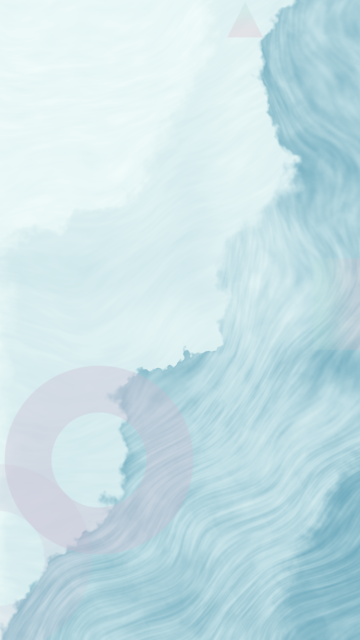
Reproduce this background procedurally as a Shadertoy shader.

```glsl
// Pale watercolour sea: a ragged teal shore rises from lower left to upper right.
// Soft tone fields set the light, noise stretched along two flows paints the
// strokes, and translucent rings, a triangle and a square lie on top.

#define PALE      vec3(0.945, 0.987, 0.982)
#define MIDTONE   vec3(0.745, 0.868, 0.895)
#define DEEP      vec3(0.460, 0.685, 0.755)
#define MAUVE     vec3(0.800, 0.745, 0.825)
#define MINT      vec3(0.720, 0.880, 0.850)
#define ROSE      vec3(0.860, 0.740, 0.790)
#define RAGGED    0.045
#define STROKES   0.30
#define RING_SIZE vec2(0.132, 0.262)

// Gradient noise, about -0.7 to 0.7
float cornerSlope(vec2 cell, vec2 offset) {
    float angle = 6.2832 * fract(sin(dot(cell, vec2(127.1, 311.7))) * 43758.5);
    return dot(vec2(cos(angle), sin(angle)), offset);
}

float noise(vec2 p) {
    vec2 i = floor(p), f = p - i;
    vec2 u = f * f * f * (f * (f * 6.0 - 15.0) + 10.0);
    vec2 e = vec2(1.0, 0.0);
    float low = mix(cornerSlope(i, f), cornerSlope(i + e, f - e), u.x);
    float high = mix(cornerSlope(i + e.yx, f - e.yx), cornerSlope(i + 1.0, f - 1.0), u.x);
    return mix(low, high, u.y);
}

float fbm(vec2 p) {
    float sum = 0.0, gain = 1.0;
    for (int k = 0; k < 4; k++) {
        sum += gain * noise(p);
        p = mat2(1.6, 1.2, -1.2, 1.6) * p + 3.7;
        gain *= 0.55;
    }
    return sum;
}

// Fine strokes that follow the lines of constant flow.x
float strokes(vec2 flow) {
    float sum = 0.0, gain = 0.6;
    for (int k = 0; k < 3; k++) {
        sum += gain * noise(flow * vec2(24.0, 6.0));
        flow = flow * 1.9 + 5.3;
        gain *= 0.8;
    }
    return sum;
}

float blob(vec2 p, vec2 centre, vec2 size) {
    vec2 q = (p - centre) / size;
    return exp(-dot(q, q));
}

// Horizontal place of the shore and of the white cloud at height y
float shoreX(float y) {
    return 0.33 * smoothstep(0.0, 0.45, y) + 0.29 * smoothstep(0.70, 0.85, y)
         + 0.20 * smoothstep(1.05, 1.28, y) - 0.10 * smoothstep(1.30, 1.58, y)
         + 0.11 * smoothstep(1.61, 1.80, y);
}

float cloudX(float y) {
    return 0.40 * smoothstep(1.06, 1.28, y) + 0.18 * smoothstep(1.25, 1.75, y);
}

float cover(float dist) {
    float pixel = 1.0 / iResolution.x;
    return smoothstep(pixel, -pixel, dist);
}

float ring(vec2 p, vec2 centre) {
    float r = length(p - centre);
    return cover(r - RING_SIZE.y) * (1.0 - cover(r - RING_SIZE.x));
}

float skyTone(vec2 p, vec2 q, float swirl) {
    float cloud = smoothstep(-0.05, 0.03, cloudX(q.y) - q.x);
    float tone = 0.21 - 0.14 * cloud;
    tone += 0.09 * blob(p, vec2(0.10, 1.03), vec2(0.35, 0.09));
    tone += 0.06 * blob(p, vec2(0.53, 1.05), vec2(0.07, 0.25));
    tone += 0.08 * blob(p, vec2(0.22, 0.45), vec2(0.25, 0.30));
    tone -= 0.09 * blob(p, vec2(0.68, 1.45), vec2(0.12, 0.35));
    tone -= 0.08 * blob(p, vec2(0.48, 0.87), vec2(0.15, 0.08));
    vec2 flow = vec2(p.y - 0.8 * (p.x - 0.12) * (p.x - 0.12) + 0.10 * swirl, p.x);
    return tone + 0.30 * STROKES * strokes(flow);
}

float seaTone(vec2 p, vec2 q, float inland, float swirl) {
    float tone = 0.56 + 0.20 * exp(-max(inland, 0.0) / 0.07) * (1.0 - blob(p, vec2(0.68, 0.98), vec2(0.2)));
    float trench = q.x - (0.76 + 0.10 * q.y + 0.75 * q.y * q.y);
    tone += 0.30 * smoothstep(-0.04, 0.04, trench);
    tone += 0.28 * blob(p, vec2(0.90, 0.78), vec2(0.13, 0.07));
    tone += 0.16 * blob(p, vec2(0.95, 1.32), vec2(0.15, 0.22));
    tone += 0.14 * blob(p, vec2(0.48, 0.12), vec2(0.13, 0.15));
    tone -= 0.24 * blob(p, vec2(0.73, 0.97), vec2(0.13, 0.24));
    tone -= 0.08 * blob(p, vec2(0.68, 0.48), vec2(0.20, 0.16));
    vec2 flow = vec2(p.x - 0.45 * p.y + 0.28 * sin(3.0 * p.y - 4.2) + 0.15 * swirl, p.y);
    return tone + STROKES * (strokes(flow) + 0.35 * fbm(q * 9.0));
}

void mainImage(out vec4 fragColor, in vec2 fragCoord) {
    vec2 p = fragCoord / iResolution.x;
    float swirl = noise(p * 3.5 + 1.7);
    vec2 q = p + RAGGED * vec2(fbm(p * 11.0), fbm(p * 11.0 + 19.0));

    // Sky and sea share one tone ramp
    float inland = q.x - shoreX(q.y);
    float softness = mix(0.012, 0.07, blob(p, vec2(0.74, 1.15), vec2(0.2, 0.12)));
    float tone = mix(skyTone(p, q, swirl), seaTone(p, q, inland, swirl),
                     smoothstep(-softness, softness, inland));
    vec3 color = mix(PALE, MIDTONE, clamp(tone * 2.0, 0.0, 1.0));
    color = mix(color, DEEP, clamp(tone * 2.0 - 1.0, 0.0, 1.0));

    // Translucent shapes
    color = mix(color, MAUVE, 0.38 * ring(p, vec2(0.275, 0.50)));
    color = mix(color, MAUVE, 0.20 * ring(p, vec2(-0.008, 0.227)));
    vec2 t = p - vec2(0.681, 1.773);
    float triangle = cover(max(abs(t.x) * 0.9 + t.y * 0.45, -t.y - 0.099));
    color = mix(color, mix(MINT, ROSE, smoothstep(0.0, -0.09, t.y)), 0.32 * triangle);
    vec2 s = abs(p - vec2(1.0, 0.933)) - vec2(0.13, 0.127);
    color = mix(color, mix(MINT, ROSE, smoothstep(0.88, 1.0, p.x)), 0.25 * cover(max(s.x, s.y)));

    fragColor = vec4(color, 1.0);
}
```
